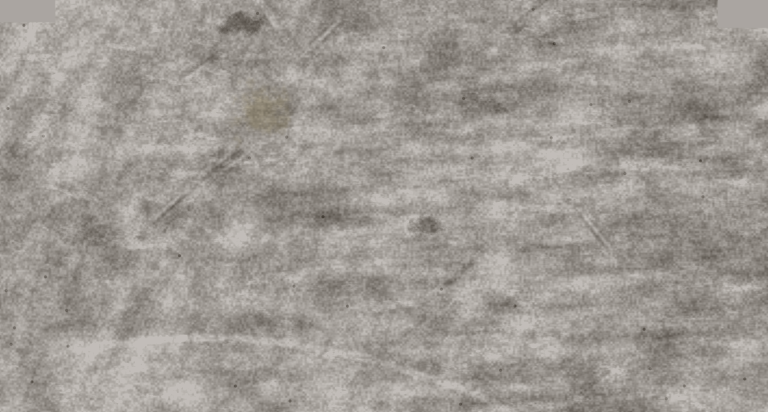
A WebGL 1 fragment shader for this texture:

```glsl
precision highp float;
// Worn grey concrete: cloudy blotches and fine grain, brushed by streaks in several
// directions, with scattered gouges, stains, pits, a pale arc and two flat corner panels.
// Layers of value noise add up to one tone, which picks a colour from brown-grey to pale.

#define BASE_TONE 0.63
#define BLOTCH 0.95
#define MOTTLE 0.95
#define STREAK 1.0
#define GRAIN 0.5
#define SCUFF 0.3
#define GOUGE 0.9
#define DARK_GREY vec3(0.46, 0.438, 0.412)
#define PALE_GREY vec3(0.71, 0.692, 0.672)
#define PANEL_GREY vec3(0.665, 0.647, 0.63)
#define OCHRE vec3(0.55, 0.51, 0.41)

uniform vec2 u_resolution;

float hash(vec2 p) {
  vec3 q = fract(vec3(p.xyx) * 0.1031);
  q += dot(q, q.yzx + 33.33);
  return fract((q.x + q.y) * q.z);
}

float noise(vec2 p) {
  vec2 i = floor(p), f = fract(p);
  f = f * f * (3.0 - 2.0 * f);
  return mix(mix(hash(i), hash(i + vec2(1.0, 0.0)), f.x),
             mix(hash(i + vec2(0.0, 1.0)), hash(i + 1.0), f.x), f.y);
}

// Fractal noise, centred on zero
float fbm(vec2 p) {
  float sum = 0.0, weight = 0.5;
  for (int i = 0; i < 5; i++) {
    sum += weight * (noise(p) - 0.5);
    p = mat2(0.8, 0.6, -0.6, 0.8) * p * 2.03 + 17.3;
    weight *= 0.56;
  }
  return sum;
}

vec2 turn(vec2 p, float angle) {
  float c = cos(angle), s = sin(angle);
  return vec2(c * p.x + s * p.y, c * p.y - s * p.x);
}

// Noise drawn out along a direction
float streak(vec2 p, float angle, vec2 density) {
  return fbm(turn(p, angle) * density + 40.0 * angle + 60.0);
}

// Soft ragged stain, 1 at the centre and 0 outside
float stain(vec2 p, vec2 centre, vec2 size) {
  float d = length((p - centre) / size) + 2.2 * fbm(p * 26.0 + 9.0);
  return 1.0 - smoothstep(0.2, 1.2, d);
}

// Patches of parallel scratches at random places, leaning either way
float gouges(vec2 p, float aspect) {
  float sum = 0.0;
  for (int i = 0; i < 12; i++) {
    float k = float(i);
    vec2 centre = vec2(hash(vec2(k, 3.0)) * aspect, hash(vec2(k, 8.0)));
    float lean = hash(vec2(k, 5.0)) < 0.6 ? 0.7 : -0.85;
    vec2 q = turn(p - centre, lean + 0.25 * (hash(vec2(k, 11.0)) - 0.5));
    float mask = exp(-dot(q / vec2(0.08, 0.02), q / vec2(0.08, 0.02)));
    sum += mask * (noise(q * vec2(9.0, 120.0) + 50.0 + k * 7.0) - 0.6);
  }
  return sum;
}

// Sparse tiny dark holes
float pits(vec2 p) {
  vec2 cell = floor(p * 22.0), f = fract(p * 22.0);
  vec2 centre = 0.2 + 0.6 * vec2(hash(cell + 4.0), hash(cell + 71.0));
  float chosen = step(0.95, hash(cell + 130.0));
  return chosen * (1.0 - smoothstep(0.04, 0.12, length(f - centre)));
}

void main() {
  vec2 p = gl_FragCoord.xy / u_resolution.y;
  float aspect = u_resolution.x / u_resolution.y;
  float pixel = 1.0 / u_resolution.y;
  float across = p.x / aspect;

  // Clouds and grain
  float tone = BASE_TONE + BLOTCH * fbm(p * 5.0 + 3.0);
  tone += MOTTLE * fbm(p * vec2(15.0, 19.0) + 31.0);
  tone += GRAIN * (noise(p * 190.0) - 0.5) + 0.3 * (noise(p * 95.0 + 7.0) - 0.5);

  // Level brushing on the right, steep brushing on the left
  float level = smoothstep(0.2, 0.75, across + fbm(p * 3.0));
  tone += STREAK * mix(0.4, 1.2, level) * streak(p, 0.04, vec2(6.0, 36.0));
  tone += STREAK * mix(0.9, 0.3, level) * streak(p, 1.15, vec2(6.0, 26.0));
  tone += SCUFF * smoothstep(0.14, 0.32, streak(p, -0.08, vec2(15.0, 42.0)));
  tone += GOUGE * gouges(p, aspect);

  // Pale worn arc and the smoother ground beneath it
  float arc = length(p - vec2(0.488, -1.48)) - 1.66 + 0.012 * fbm(p * 12.0);
  float worn = smoothstep(1.45, 1.15, p.x) * smoothstep(0.0, 0.3, p.x);
  tone += 0.38 * worn * (1.0 - smoothstep(0.003, 0.014, abs(arc)));
  tone += 0.08 * worn * (1.0 - smoothstep(-0.02, 0.08, arc));

  // Dark stains and pits
  tone -= 0.85 * stain(p, vec2(0.58, 0.946), vec2(0.045, 0.026));
  tone -= 0.85 * stain(p, vec2(1.044, 0.444), vec2(0.05, 0.026));
  tone -= 0.45 * stain(p, vec2(0.39, 0.483), vec2(0.08, 0.055));
  tone -= 0.4 * stain(p, vec2(1.195, 0.744), vec2(0.04, 0.03));
  tone -= 0.4 * stain(p, vec2(0.2, 0.44), vec2(0.045, 0.06));
  tone -= 0.7 * pits(p);

  vec3 colour = mix(DARK_GREY, PALE_GREY, clamp(tone, -0.75, 1.2));
  float rust = stain(p, vec2(0.622, 0.737), vec2(0.075, 0.06));
  colour = mix(colour, OCHRE * (0.85 + 0.25 * tone), 0.6 * rust);

  // Flat panels in the upper corners
  vec2 left = vec2(0.134 - p.x, p.y - 0.946);
  vec2 right = vec2(p.x - aspect + 0.122, p.y - 0.932);
  float inside = max(min(left.x, left.y), min(right.x, right.y));
  colour = mix(colour, PANEL_GREY, smoothstep(-pixel, pixel, inside));

  gl_FragColor = vec4(colour, 1.0);
}
```
